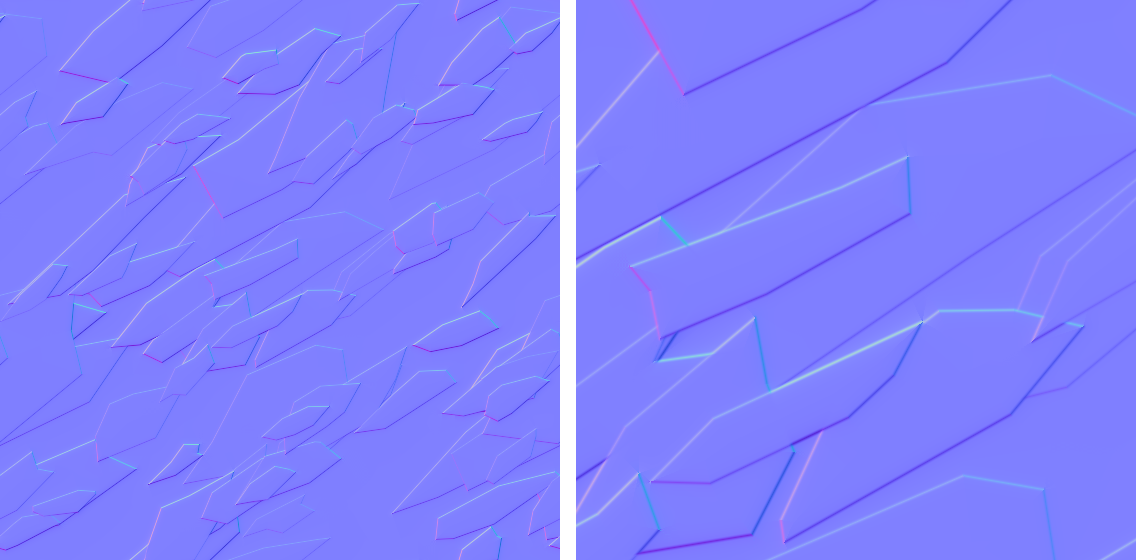
Left, the full canvas; right, a detail of the centre.
Write a three.js fragment shader that draws this texture map.

```glsl
#define LAYERS 4
#define CORNERS 7
#define HEADING 0.56        // mean shard direction, radians
#define HEADING_SPREAD 0.5
#define SHARD_SIZE vec2(0.92, 0.38) // half length and width, in cells
#define SHEAR 0.5
#define RIM_WIDTH 0.0019
#define RIM_SLOPE 1.2
#define RIM_FLOOR 0.15      // least relative rise of a rim
#define HALO_WIDTH 0.0045
#define HALO_STRENGTH 0.12

varying vec2 vUv;

const float TAU = 6.2831853;

vec2 hash2(vec3 q) {
  vec3 p = fract(q * vec3(0.1031, 0.1030, 0.0973));
  p += dot(p, p.yzx + 33.33);
  return fract((p.xx + p.yz) * p.zy);
}

// Corner k of an irregular sheared polygon, before rotation
vec2 shardCorner(vec2 id, float seed, float k, vec2 size) {
  vec2 r = hash2(vec3(id, seed + 5.0 + mod(k, float(CORNERS))));
  float angle = (k + 0.9 * r.x) / float(CORNERS) * TAU;
  vec2 v = vec2(cos(angle), sin(angle)) * size * mix(0.5, 1.0, r.y);
  return v + vec2(SHEAR * v.y, 0.0);
}

// Outward normal of the nearest edge in xy, signed distance in z
vec3 shardEdge(vec2 p, vec2 id, float seed, vec2 size) {
  float nearest = 1e3;
  float side = 1.0;
  vec2 normal = vec2(0.0);
  vec2 a = shardCorner(id, seed, 0.0, size);
  for (int k = 1; k <= CORNERS; k++) {
    vec2 b = shardCorner(id, seed, float(k), size);
    vec2 e = b - a;
    vec2 w = p - a;
    vec2 gap = w - e * clamp(dot(w, e) / dot(e, e), 0.0, 1.0);
    float d = dot(gap, gap);
    if (d < nearest) {
      nearest = d;
      normal = normalize(vec2(e.y, -e.x));
    }
    bvec3 c = bvec3(p.y >= a.y, p.y < b.y, e.x * w.y > e.y * w.x);
    if (all(c) || !any(c)) side = -side;
    a = b;
  }
  return vec3(normal, side * sqrt(nearest));
}

void main() {
  vec2 slope = vec2(0.0);
  float height = 0.0;

  // Stack shards from large to small, in one fixed cell order
  for (int layer = 0; layer < LAYERS; layer++) {
    float level = float(layer);
    float cells = floor(3.0 * pow(1.45, level) + 0.01);
    float seed = 17.0 + 41.0 * level;
    vec2 home = floor(vUv * cells);

    for (int j = -1; j <= 1; j++) {
      for (int i = -1; i <= 1; i++) {
        vec2 cell = home + vec2(float(i), float(j));
        vec2 id = mod(cell, cells);
        vec2 look = hash2(vec3(id, seed + 1.0));
        if (look.x > 1.0 - 0.22 * level) continue;

        vec2 center = (cell + hash2(vec3(id, seed))) / cells;
        vec2 p = vUv - center;
        if (length(p) > 1.05 / cells) continue;

        vec2 form = hash2(vec3(id, seed + 2.0));
        vec2 build = hash2(vec3(id, seed + 3.0));
        vec2 size = SHARD_SIZE / cells * mix(vec2(0.7, 0.5), vec2(1.0), build);
        float turn = HEADING + HEADING_SPREAD * (form.x - 0.5);
        float c = cos(turn);
        float s = sin(turn);
        vec2 local = vec2(c * p.x + s * p.y, c * p.y - s * p.x);

        vec3 edge = shardEdge(local, id, seed, size);
        vec2 normal = vec2(c * edge.x - s * edge.y, s * edge.x + c * edge.y);
        float d = abs(edge.z);

        // Cover what lies below and add a thin rim with a faint halo
        float cover = smoothstep(-RIM_WIDTH, RIM_WIDTH, -edge.z);
        float rim = max(0.0, 1.0 - d / RIM_WIDTH);
        float halo = HALO_STRENGTH * exp(-d / HALO_WIDTH);
        float rise = mix(RIM_FLOOR, 1.0, abs(form.y - height));
        slope = slope * (1.0 - cover) + rise * (rim * rim + halo) * normal;
        height = mix(height, form.y, cover);
      }
    }
  }

  // Encode the normal with x facing inward and y facing outward
  vec3 n = normalize(vec3(vec2(-1.0, 1.0) * slope * RIM_SLOPE, 1.0));
  gl_FragColor = vec4(0.5 + 0.5 * n, 1.0);
}
```
